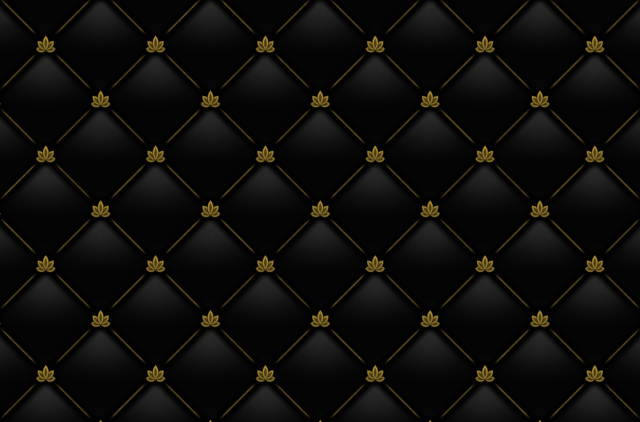
Give the GLSL for this pattern, as a Shadertoy shader.

```glsl
// Black quilted leather with gold diagonal piping and lotus studs at the crossings.

const float PERIOD = 0.2602;               // stud spacing, in canvas heights
const vec2 FIRST_STUD = vec2(0.1085, 0.8955);
const float SQRT2 = 1.41421356;

const vec3 GROOVE = vec3(0.006);
const vec3 LEATHER = vec3(0.014);
const vec3 SHEEN = vec3(0.142, 0.142, 0.14);
const vec3 PIPING = vec3(0.36, 0.29, 0.12);
const vec3 GOLD = vec3(0.66, 0.54, 0.2);
const vec3 BRONZE = vec3(0.23, 0.18, 0.06);

float hash(vec2 p) {
    vec3 q = fract(p.xyx * vec3(0.1031, 0.1030, 0.0973));
    q += dot(q, q.yzx + 33.33);
    return fract((q.x + q.y) * q.z);
}

float valueNoise(vec2 p) {
    vec2 i = floor(p), f = fract(p);
    f = f * f * (3.0 - 2.0 * f);
    float low = mix(hash(i), hash(i + vec2(1, 0)), f.x);
    float high = mix(hash(i + vec2(0, 1)), hash(i + vec2(1, 1)), f.x);
    return mix(low, high, f.y);
}

float coverage(float dist, float softness) {
    return 1.0 - smoothstep(-softness, softness, dist);
}

mat2 rotation(float angle) {
    float c = cos(angle), s = sin(angle);
    return mat2(c, s, -s, c);
}

// Diagonal axes: every stud lies on an integer pair.
vec2 toDiagonal(vec2 p) { return vec2(p.x + p.y, p.x - p.y); }
vec2 fromDiagonal(vec2 d) { return 0.5 * vec2(d.x + d.y, d.x - d.y); }

float roundedBox(vec2 p, float halfSide, float radius) {
    vec2 q = abs(p) - halfSide + radius;
    return length(max(q, 0.0)) + min(max(q.x, q.y), 0.0) - radius;
}

// Pointed petal, centred on the origin and standing along y.
float petal(vec2 p, float halfLength, float halfWidth) {
    float r = (halfLength * halfLength + halfWidth * halfWidth) / (2.0 * halfWidth);
    return length(vec2(abs(p.x) + r - halfWidth, p.y)) - r;
}

// Padded diamond lit from above; p is measured from its centre.
vec3 cushion(vec2 p, vec2 diagonal, float grain, float px) {
    float d = roundedBox(diagonal / SQRT2, 0.306, 0.07);
    float body = coverage(d, 0.008 + 0.5 * px);
    float edge = smoothstep(0.0, 0.05, -d);
    float top = pow(smoothstep(-0.15, 0.36, p.y), 1.25) * exp(-9.0 * p.x * p.x);
    float bottom = 0.1 * (1.0 - smoothstep(-0.42, -0.27, p.y));
    float light = (top + bottom) * mix(0.3, 1.0, edge) * mix(0.96, 1.04, grain);
    return mix(GROOVE, LEATHER + SHEEN * light, body);
}

// Thin gold cord that fades out before each stud.
float piping(vec2 offset, float px) {
    vec2 a = abs(offset) / SQRT2;
    float across = min(a.x, a.y), along = max(a.x, a.y);
    return coverage(across - 0.0072, 0.003 + 0.6 * px) * smoothstep(0.11, 0.2, along);
}

// Five mirrored petals, painted from the outer pair to the middle one.
vec3 lotus(vec3 color, vec2 p, float px) {
    float soft = 0.003 + 0.6 * px;
    color = mix(color, GROOVE, coverage(length(p) - 0.095, 0.03));
    vec2 base = vec2(abs(p.x), p.y + 0.055);
    for (int i = 2; i >= 0; i--) {
        float k = float(i);
        float halfLength = 0.065 - 0.0105 * k;
        vec2 q = rotation(0.72 * k) * base - vec2(0.0, halfLength);
        float d = petal(q, halfLength, 0.026);
        color = mix(color, GROOVE, 0.7 * coverage(d - 0.005, soft));
        vec3 metal = GOLD * mix(0.82, 1.08, smoothstep(-0.05, 0.06, p.y));
        metal = mix(metal, BRONZE, 0.85 * coverage(d + 0.014, soft));
        color = mix(color, metal, coverage(d, soft));
    }
    return color;
}

void mainImage(out vec4 fragColor, in vec2 fragCoord) {
    vec2 p = (fragCoord / iResolution.y - FIRST_STUD) / PERIOD;
    float px = 1.0 / (iResolution.y * PERIOD);

    vec2 diagonal = toDiagonal(p);
    vec2 fromCentre = fract(diagonal) - 0.5;
    vec2 stud = round(diagonal);
    vec2 fromStud = diagonal - stud;

    // Leather
    float grain = valueNoise(p * 50.0 + 300.0);
    vec3 color = cushion(fromDiagonal(fromCentre), fromCentre, grain, px);

    // Piping, each length slightly different in brightness
    vec2 segment = abs(fromStud.x) < abs(fromStud.y)
        ? vec2(stud.x, floor(diagonal.y))
        : vec2(floor(diagonal.x), stud.y);
    float wear = mix(0.85, 1.05, hash(segment + 50.0)) * mix(0.85, 1.1, grain);
    color = mix(color, PIPING * wear, piping(fromStud, px));

    // Studs
    color = lotus(color, fromDiagonal(fromStud), px);
    fragColor = vec4(color, 1.0);
}
```
